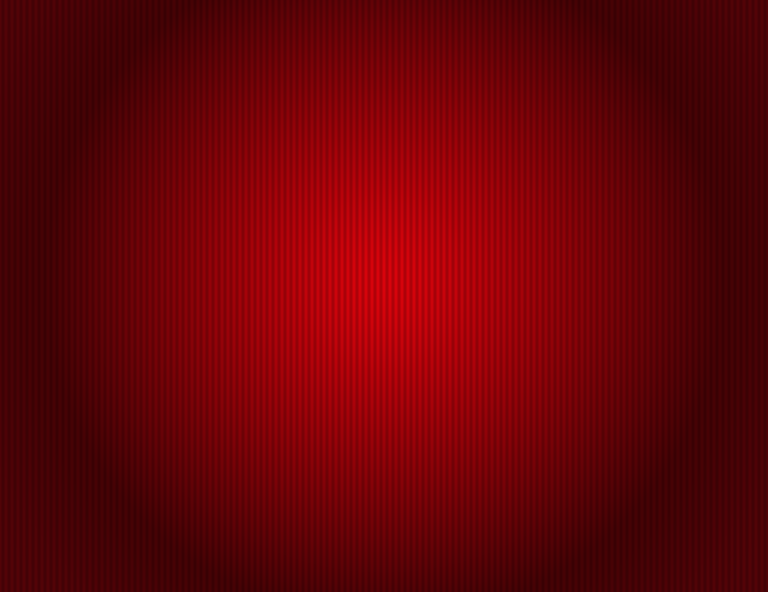
Write a Shadertoy shader that draws this background.

```glsl
// A deep red backdrop: a round glow falls off evenly to a dark ring,
// then lifts slightly toward the corners. Fine vertical ribs, made from
// a repeated cosine, modulate the brightness of the whole canvas.

const vec3 GLOW_COLOR = vec3(0.830, 0.010, 0.044);
const vec3 RING_COLOR = vec3(0.250, 0.006, 0.018);
const vec3 CORNER_COLOR = vec3(0.295, 0.010, 0.026);

const vec2 GLOW_CENTER = vec2(0.5, 0.525); // fraction of the canvas
const float RING_RADIUS = 0.575;           // in canvas heights
const float CORNER_RADIUS = 0.80;
const float CORE_SOFTNESS = 0.06;          // rounds the tip of the glow

const float RIB_COUNT = 128.0;             // ribs across the width
const float RIB_DEPTH = 0.118;
const float TAU = 6.2831853;

// Radial gradient in three colour stops.
vec3 glowGradient(float radius) {
    vec3 inner = mix(GLOW_COLOR, RING_COLOR, clamp(radius / RING_RADIUS, 0.0, 1.0));
    float lift = smoothstep(RING_RADIUS, CORNER_RADIUS, radius);
    return mix(inner, CORNER_COLOR, lift);
}

// Brightness of the vertical ribs, faded out where they are too fine to resolve.
float ribShade(float x) {
    float phase = x * RIB_COUNT;
    float visibility = 1.0 - smoothstep(0.35, 0.6, fwidth(phase));
    return 1.0 + RIB_DEPTH * visibility * cos(TAU * phase);
}

void mainImage(out vec4 fragColor, in vec2 fragCoord) {
    vec2 uv = fragCoord / iResolution.xy;
    float aspect = iResolution.x / iResolution.y;

    // Distance from the glow centre, measured in canvas heights
    vec2 offset = (uv - GLOW_CENTER) * vec2(aspect, 1.0);
    float radius = sqrt(dot(offset, offset) + CORE_SOFTNESS * CORE_SOFTNESS);

    vec3 color = glowGradient(radius) * ribShade(uv.x);
    fragColor = vec4(color, 1.0);
}
```
